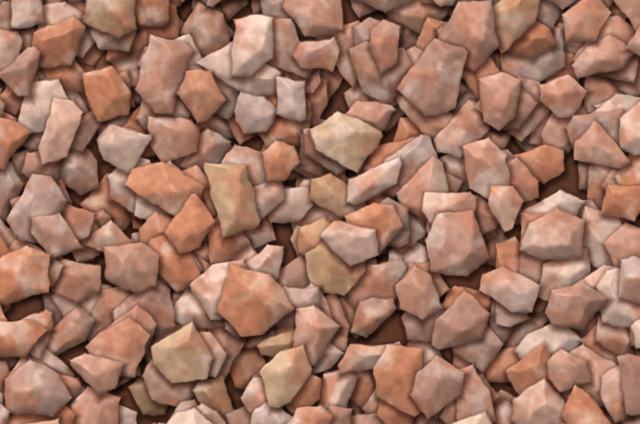
This texture is drawn by a Shadertoy shader. Its source:

```glsl
float hash(vec2 p) {
    vec3 q = fract(vec3(p.xyx) * 0.1031);
    q += dot(q, q.yzx + 33.33);
    return fract((q.x + q.y) * q.z);
}

float noise(vec2 p) {
    vec2 i = floor(p), f = fract(p);
    f = f * f * (3.0 - 2.0 * f);
    return mix(mix(hash(i), hash(i + vec2(1, 0)), f.x),
               mix(hash(i + vec2(0, 1)), hash(i + vec2(1, 1)), f.x), f.y);
}

float fbm(vec2 p) {
    float sum = 0.0, amp = 0.53;
    for (int i = 0; i < 4; i++) {
        sum += amp * noise(p);
        p = mat2(1.6, 1.2, -1.2, 1.6) * p + 7.3;
        amp *= 0.5;
    }
    return sum;
}

// Mineral colour: one tint per stone, with pale and rusty patches
vec3 mineral(vec2 q, vec2 id) {
    float pick = hash(id + 3.1);
    vec3 tint = mix(vec3(0.66, 0.49, 0.42), vec3(0.77, 0.56, 0.47), smoothstep(0.1, 0.4, pick));
    tint = mix(tint, vec3(0.85, 0.71, 0.64), smoothstep(0.5, 0.95, pick));
    float rare = hash(id + 8.7);
    tint = mix(tint, vec3(0.73, 0.59, 0.42), 0.6 * step(0.93, rare));
    tint = mix(tint, vec3(0.76, 0.48, 0.34), 0.75 * step(rare, 0.17));
    tint = mix(tint, vec3(0.66, 0.55, 0.52), 0.6 * step(abs(rare - 0.5), 0.06));
    vec2 s = q + id * 5.7;
    tint = mix(tint, vec3(0.87, 0.76, 0.70), 0.6 * smoothstep(0.45, 0.75, fbm(s * 2.6)));
    tint = mix(tint, vec3(0.72, 0.45, 0.34), 0.6 * smoothstep(0.46, 0.72, fbm(s * 2.2 + 40.0)));
    return tint * (0.91 + 0.20 * fbm(s * 9.0));
}

// Lays one angular, bevelled stone and its contact shadow over col
void layStone(inout vec3 col, vec2 q, vec2 id, float level) {
    float size = mix(0.36, 0.59, hash(id + 1.7));
    float turn = 6.283 * hash(id + 5.3);
    float stretch = 0.40 * hash(id + 6.9);
    vec2 tilt = 1.1 * (vec2(hash(id + 2.2), hash(id + 4.4)) - 0.5);
    float edge = -9.0, shadow = -9.0;

    // The top face and the side bevels blend by their heights
    float weight = exp(-38.0 * max(0.24 - dot(q, tilt), -0.3));
    vec2 slope = tilt * weight;
    for (int k = 0; k < 6; k++) {
        float fk = float(k);
        float rnd = hash(id + 11.0 + 7.3 * fk);
        float steep = mix(0.4, 1.6, hash(id + 60.0 + 5.1 * fk));
        float a = turn + (fk + 0.7 * rnd) * 1.0472;
        vec2 dir = vec2(cos(a), sin(a));
        float reach = size * (0.72 + 0.36 * fract(rnd * 17.0)) * (1.0 + stretch * cos(2.0 * (a - turn)));
        float e = dot(q, dir) - reach;
        edge = max(edge, e);
        shadow = max(shadow, e + dot(vec2(-0.02, 0.05), dir));
        float w = exp(-38.0 * max(-e * steep, -0.3));
        slope += dir * steep * w;
        weight += w;
    }

    col *= mix(vec3(0.48, 0.40, 0.37), vec3(1.0), smoothstep(-0.04, 0.13, shadow));
    if (edge > 0.04) return;

    // Soft light from above, rough surface, worn rims
    slope /= weight;
    slope += 0.4 * (vec2(noise(q * 8.0 + id), noise(q * 8.0 + id + 31.0)) - 0.5);
    vec3 normal = normalize(vec3(slope, 1.0));
    float light = max(dot(normal, normalize(vec3(-0.25, 0.6, 0.75))), 0.0);
    vec3 stone = mineral(q, id) * (0.65 + 0.45 * light) * level;
    stone += vec3(0.04, 0.045, 0.045) * smoothstep(0.84, 1.0, light);
    float rim = smoothstep(-0.08, -0.02, edge);
    stone *= 1.0 + rim * (0.18 * light - 0.14);
    col = mix(col, stone, smoothstep(0.025, -0.025, edge));
}

void mainImage(out vec4 fragColor, in vec2 fragCoord) {
    vec2 uv = fragCoord / iResolution.y;
    vec3 col = vec3(0.36, 0.22, 0.16);

    // Heaped layers, deepest first; lower stones overlap upper ones
    for (int layer = 0; layer < 5; layer++) {
        float depth = float(layer);
        float turn = 0.3 + 0.17 * depth;
        mat2 spin = mat2(cos(turn), sin(turn), -sin(turn), cos(turn));
        vec2 p = spin * uv / 0.133 + vec2(3.37, 5.71) * depth + 20.0;
        vec2 cell = floor(p);
        vec2 rough = 0.10 * (vec2(fbm(p * 3.5), fbm(p * 3.5 + 50.0)) - 0.5);
        for (int j = 1; j >= -1; j--) {
            for (int i = -1; i <= 1; i++) {
                vec2 c = cell + vec2(i, j);
                vec2 id = c + 97.0 * depth;
                if (hash(id + 9.9) > 1.05 - 0.12 * depth) continue;
                vec2 centre = c + 0.2 + 0.6 * vec2(hash(id), hash(id + 23.5));
                layStone(col, (p - centre + rough) * spin, id, 0.90 + 0.03 * depth);
            }
        }
    }
    fragColor = vec4(clamp(col, 0.0, 1.0), 1.0);
}
```
